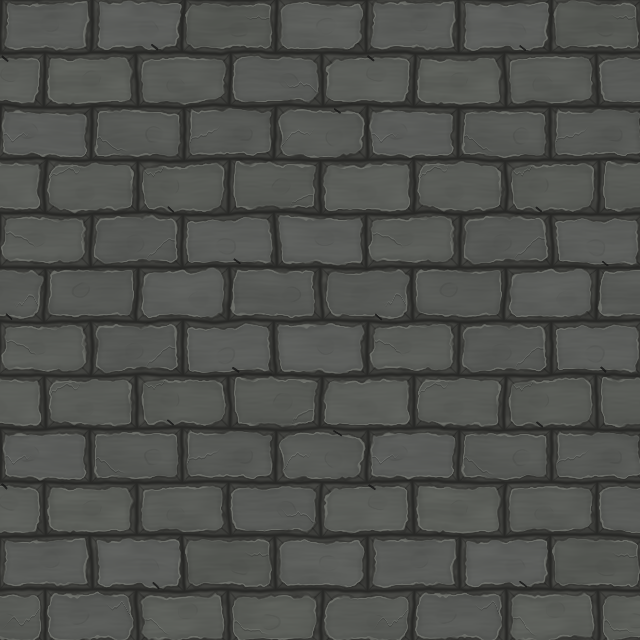
This texture is drawn by a WebGL 1 fragment shader. Its source:

```glsl
precision highp float;
// Weathered grey-green stone bricks in running bond, about 7 across and 12 down.
// Each brick is a chipped rounded box with a pale rim on a dark bevel; hashed
// seeds recur every four columns and mirror about the sixth row.

uniform vec2 u_resolution;

float hash(vec2 p) {
    return fract(sin(dot(p, vec2(127.1, 311.7))) * 43758.5453);
}

float noise(vec2 p) {
    vec2 i = floor(p), f = fract(p);
    f = f * f * (3.0 - 2.0 * f);
    return mix(mix(hash(i), hash(i + vec2(1.0, 0.0)), f.x),
               mix(hash(i + vec2(0.0, 1.0)), hash(i + vec2(1.0, 1.0)), f.x), f.y);
}

float roundBox(vec2 p, vec2 halfSize, float radius) {
    vec2 q = abs(p) - halfSize + radius;
    return length(max(q, 0.0)) + min(max(q.x, q.y), 0.0) - radius;
}

// Soft stroke around the zero of a distance
float stroke(float d, float width, float pixel) {
    return 1.0 - smoothstep(width, width + pixel, abs(d));
}

void main() {
    // One unit is one row of bricks, measured from the top left
    vec2 uv = gl_FragCoord.xy / u_resolution;
    vec2 p = vec2(uv.x, 1.0 - uv.y) * 11.91 + vec2(0.015, 0.022);
    float pixel = 11.91 / min(u_resolution.x, u_resolution.y);

    // Uneven joints, with every other row shifted by half a brick
    vec2 size = vec2(1.713, 1.0);
    vec2 warped = p + 0.07 * (vec2(noise(p * 1.7), noise(p * 1.5 + 40.0)) - 0.5)
                    + 0.02 * (vec2(noise(p * 7.0), noise(p * 7.0 + 20.0)) - 0.5);
    float row = floor(warped.y);
    float x = warped.x / size.x + 0.5 * mod(row, 2.0);
    vec2 id = vec2(mod(floor(x), 4.0), abs(row - 5.0));
    vec2 local = (vec2(fract(x), fract(warped.y)) - 0.5) * size;
    vec2 seed = 50.0 * vec2(hash(id + 3.1), hash(id + 7.7));

    // Bevel: each side has its own shade, with dark mitres at the corners
    vec2 toEdge = 0.5 * size - abs(local);
    float joint = min(toEdge.x, toEdge.y);
    float side = toEdge.x < toEdge.y ? -sign(local.x) : -sign(local.y);
    float shade = 0.252 + 0.014 * side + 0.05 * (noise(local * vec2(5.0, 9.0) + seed) - 0.5);
    shade -= 0.045 * stroke(toEdge.x - toEdge.y, 0.005, 0.03);
    shade = mix(0.155, shade, smoothstep(0.0, 0.065, joint));
    vec3 color = shade * vec3(1.0, 1.01, 0.96);

    // Chipped outline of the raised face
    vec2 chip = vec2(noise(local * 5.0 + seed), noise(local * 5.0 + seed + 31.0)) - 0.5;
    vec2 grit = vec2(noise(local * 15.0 + seed), noise(local * 15.0 + seed + 13.0)) - 0.5;
    vec2 shift = 0.04 * (vec2(hash(id + 1.3), hash(id + 5.9)) - 0.5);
    float radius = mix(0.05, 0.2, hash(id + 9.2));
    float d = roundBox(local - shift + 0.08 * chip + 0.035 * grit,
                       0.5 * size - vec2(0.105, 0.1), radius);
    float face = 1.0 - smoothstep(-0.5 * pixel, 0.5 * pixel, d);

    // Face tone: brick variation, broad stains and brushed horizontal streaks
    float tone = 0.35 + 0.028 * (hash(id + 2.4) - 0.5);
    tone += 0.03 * (noise(local * vec2(2.0, 3.5) + seed) - 0.5);
    tone += 0.018 * (noise(local * vec2(3.0, 24.0) + seed + 9.0) - 0.5);
    tone -= 0.025 * smoothstep(-0.13, 0.0, d);
    vec3 tint = mix(vec3(0.995, 1.025, 0.965), vec3(0.995, 1.015, 0.99), hash(id + 6.3));

    // Faint worn hollow in the face
    vec2 hollow = local - vec2(0.6, 0.25) * (vec2(hash(id + 4.4), hash(id + 8.8)) - 0.5);
    float ring = length(hollow * vec2(0.85, 1.0)) - 0.15 + 0.06 * chip.x;
    tone -= 0.008 * (1.0 - smoothstep(-0.04, 0.02, ring));
    tone -= 0.025 * stroke(ring, 0.004, pixel) * smoothstep(0.4, 0.7, noise(local * 4.0 + seed));

    // Wandering crack from one side of some bricks
    float flip = hash(id + 11.0) < 0.5 ? -1.0 : 1.0;
    vec2 c = vec2(0.76 - local.x * flip, local.y - 0.5 * (hash(id + 12.0) - 0.5));
    c.y += c.x * (hash(id + 13.0) - 0.5) * 1.4;
    c.y += 0.24 * (noise(vec2(c.x * 6.0, seed.x)) - 0.5)
         + 0.08 * (noise(vec2(c.x * 19.0, seed.y)) - 0.5);
    float reach = 1.0 - smoothstep(0.25, 0.5, c.x - 0.2 * hash(id + 14.0));
    float cracked = step(0.55, hash(id + 15.0)) * reach;
    tone -= 0.06 * cracked * stroke(c.y - 0.02, 0.004, pixel);
    tone += 0.06 * cracked * stroke(c.y, 0.003, pixel);
    color = mix(color, tone * tint, face);

    // Pale broken rim, with a fainter shadow just outside it
    float wear = mix(0.3, 1.0, smoothstep(0.25, 0.65, noise(local * 4.5 + seed + 70.0)));
    color *= 1.0 - 0.12 * stroke(d - 0.03, 0.008, pixel);
    color = mix(color, vec3(0.475, 0.485, 0.46), 0.68 * wear * stroke(d, 0.004, pixel));

    // Small black nick on the upper or lower rim of a few bricks
    float end = hash(id + 16.0) < 0.5 ? -1.0 : 1.0;
    vec2 n = local - vec2(1.1 * (hash(id + 17.0) - 0.5), 0.41 * end);
    float along = clamp(dot(n, vec2(0.8, 0.6)), -0.06, 0.06);
    float nick = length(n - along * vec2(0.8, 0.6)) - 0.008;
    float nicked = step(0.76, hash(id + 18.0));
    color = mix(color, vec3(0.09), 0.85 * nicked * (1.0 - smoothstep(0.0, pixel, nick)));

    gl_FragColor = vec4(color, 1.0);
}
```
